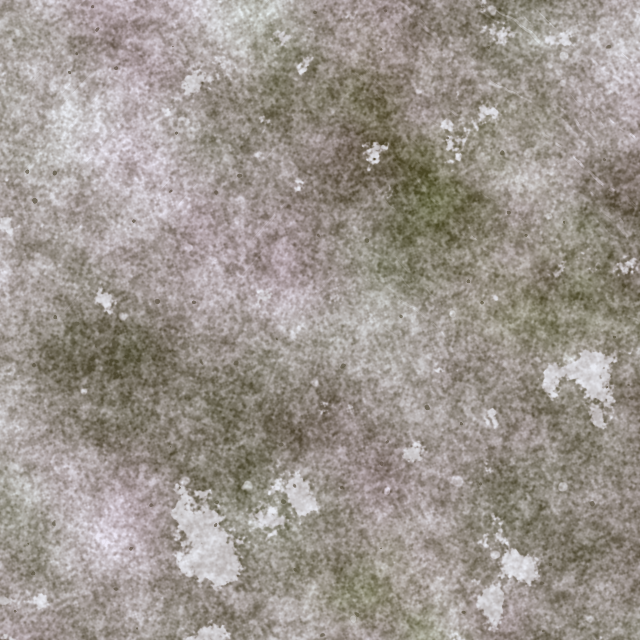
A Shadertoy shader for this texture:

```glsl
// Weathered concrete with soil stains, flaking lime, faint moss, scratches and pits.

const vec3 SOIL = vec3(0.43, 0.40, 0.34);
const vec3 CONCRETE = vec3(0.68, 0.65, 0.64);
const vec3 LIME = vec3(0.87, 0.87, 0.89);
const vec3 MOSS_TINT = vec3(-0.025, 0.004, -0.06);
const vec3 MAUVE_TINT = vec3(0.012, -0.010, 0.014);

float hash(vec2 p) {
    vec3 q = fract(vec3(p.xyx) * 0.1031);
    q += dot(q, q.yzx + 33.33);
    return fract((q.x + q.y) * q.z);
}

mat2 rotation(float angle) {
    float c = cos(angle), s = sin(angle);
    return mat2(c, -s, s, c);
}

float valueNoise(vec2 p) {
    vec2 cell = floor(p), f = fract(p);
    f = f * f * (3.0 - 2.0 * f);
    float low = mix(hash(cell), hash(cell + vec2(1, 0)), f.x);
    float high = mix(hash(cell + vec2(0, 1)), hash(cell + vec2(1, 1)), f.x);
    return mix(low, high, f.y);
}

// Layered noise centred on zero
float fbm(vec2 p, int octaves) {
    float sum = 0.0, weight = 0.5;
    for (int i = 0; i < octaves; i++) {
        sum += weight * (valueNoise(p) - 0.5);
        p = rotation(0.65) * p * 2.03 + 17.3;
        weight *= 0.5;
    }
    return sum;
}

// Soft elliptical area, its long axis turned by angle
float softSpot(vec2 p, vec2 centre, vec2 radius, float angle) {
    vec2 q = rotation(angle) * (p - centre) / radius;
    return exp(-dot(q, q));
}

// Small round marks, at most one per grid cell
float dots(vec2 p, float cells, float chance, float maxRadius, float seed) {
    vec2 q = p * cells + seed, cell = floor(q);
    vec2 centre = 0.25 + 0.5 * vec2(hash(cell + 3.1), hash(cell + 8.7));
    float radius = maxRadius * mix(0.4, 1.0, hash(cell + 5.9));
    float d = length(fract(q) - centre) + 0.12 * (valueNoise(q * 6.0) - 0.5);
    return step(hash(cell), chance) * (1.0 - smoothstep(radius * 0.5, radius, d));
}

// Thin broken lines along the given angle
float scratches(vec2 p, float angle, float density) {
    vec2 q = rotation(angle) * p;
    float line = valueNoise(q * vec2(7.0, 130.0));
    float gaps = valueNoise(q * vec2(90.0, 130.0) + 40.0);
    return smoothstep(0.78, 0.93, line) * smoothstep(0.3, 0.7, gaps) * density;
}

// Broad light and dark areas
float broadTone(vec2 p) {
    float light = 0.11 * softSpot(p, vec2(0.19, 0.73), vec2(0.19, 0.16), -0.8)
                + 0.07 * softSpot(p, vec2(0.48, 0.61), vec2(0.17, 0.11), -0.5)
                + 0.09 * softSpot(p, vec2(0.42, 1.00), vec2(0.19, 0.09), 0.0)
                + 0.07 * softSpot(p, vec2(0.96, 0.88), vec2(0.15, 0.13), -0.6)
                + 0.05 * softSpot(p, vec2(0.12, 0.15), vec2(0.20, 0.15), 0.0);
    float dark = 0.11 * softSpot(p, vec2(0.74, 0.69), vec2(0.36, 0.09), -0.45)
               + 0.10 * softSpot(p, vec2(0.20, 0.40), vec2(0.28, 0.08), -0.3)
               + 0.09 * softSpot(p, vec2(0.55, 0.06), vec2(0.09, 0.10), 0.0)
               + 0.05 * softSpot(p, vec2(0.14, 0.94), vec2(0.20, 0.07), 0.0);
    return light - dark;
}

// Areas where the lime coat survives
float limeArea(vec2 p) {
    return softSpot(p, vec2(0.42, 0.19), vec2(0.20, 0.085), 0.85)
         + 0.65 * softSpot(p, vec2(0.92, 0.44), vec2(0.13, 0.05), -0.25)
         + 0.75 * softSpot(p, vec2(0.81, 0.08), vec2(0.10, 0.07), 0.5)
         + 0.50 * softSpot(p, vec2(0.25, 0.35), vec2(0.04, 0.05), 0.0)
         + 0.45 * softSpot(p, vec2(0.59, 0.95), vec2(0.06, 0.04), 0.8);
}

float mossArea(vec2 p) {
    return softSpot(p, vec2(0.68, 0.76), vec2(0.26, 0.12), -0.6)
         + softSpot(p, vec2(0.61, 0.05), vec2(0.12, 0.13), 0.0)
         + 0.6 * softSpot(p, vec2(0.85, 0.52), vec2(0.20, 0.10), -0.5);
}

vec3 stoneColour(float tone) {
    vec3 lower = mix(SOIL, CONCRETE, (tone - 0.40) / 0.25);
    return tone < 0.65 ? lower : mix(CONCRETE, LIME, (tone - 0.65) / 0.22);
}

void mainImage(out vec4 fragColor, in vec2 fragCoord) {
    vec2 p = fragCoord / iResolution.xy;
    vec2 warped = p + 0.22 * vec2(fbm(p * 7.0, 5), fbm(p * 7.0 + 51.0, 5));

    // Stains, mottling and sandy grain
    float speckle = fbm(p * 45.0 + 9.0, 3);
    float grain = 0.22 * (valueNoise(rotation(0.5) * p * 190.0) - 0.5)
                + 0.13 * (valueNoise(rotation(1.1) * p * 310.0) - 0.5);
    float tone = 0.585 + broadTone(warped) + 0.48 * fbm(p * 6.0 + 23.0, 5)
               + 0.30 * speckle + grain;

    // Scratches, mostly on the upper right
    float scratched = smoothstep(0.4, 0.8, p.x) * smoothstep(0.35, 0.6, p.y);
    tone += 0.13 * scratches(warped * 0.3 + p * 0.7, -0.72, scratched);
    tone += 0.07 * scratches(p, 0.85, smoothstep(0.4, 0.6, p.y) * (1.0 - scratched));

    // Ragged lime flakes with a paler halo
    float lime = limeArea(warped);
    float flakeField = fbm(p * 17.0 + 70.0, 5) + 0.37 * lime + 0.35 * grain;
    float flakes = smoothstep(0.22, 0.31, flakeField);
    tone += 0.05 * lime;
    tone = mix(tone, 0.83 + 0.25 * speckle + 0.5 * grain, flakes * 0.9);

    // Pale chips and dark pits
    tone = mix(tone, 0.80 + grain, 0.8 * dots(p, 19.0, 0.05, 0.20, 31.0));
    tone = mix(tone, 0.34, 0.75 * dots(p, 31.0, 0.09, 0.16, 7.0));

    // Moss and mauve tints
    vec3 colour = stoneColour(clamp(tone, 0.28, 0.92));
    float moss = mossArea(warped) * (0.7 + 2.0 * fbm(p * 12.0 + 35.0, 4));
    colour += MOSS_TINT * clamp(moss, 0.0, 1.2) * (1.0 - flakes);
    colour += MAUVE_TINT * (0.3 + 4.0 * fbm(p * 5.0 + 88.0, 3)) * (1.0 - flakes);

    fragColor = vec4(clamp(colour, 0.0, 1.0), 1.0);
}
```
